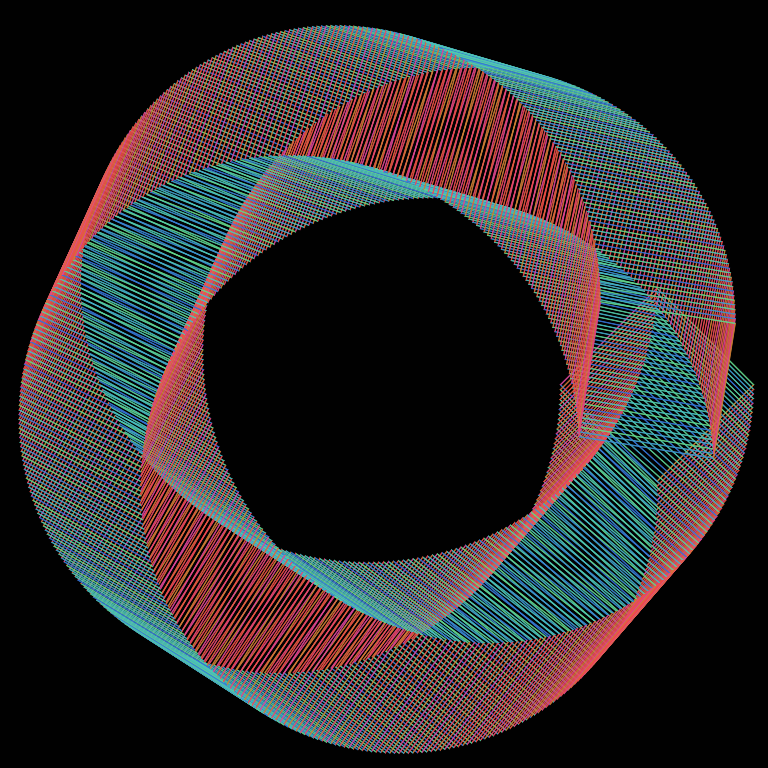
Write a WebGL 1 fragment shader that draws this background.

```glsl
precision highp float;

uniform vec2 u_resolution;

const int STEPS = 360;
const float STEP_ANGLE = 0.01745329;
const float SPIN_RATIO = 0.1;
const float ORBIT_RADIUS = 0.3555;
const float HALF_SIDE = 0.0889;
const float LINE_HALF_WIDTH = 0.00095;

const vec3 BACKDROP = vec3(0.004);
const vec3 MAGENTA = vec3(0.86, 0.27, 0.60);
const vec3 RED = vec3(0.94, 0.29, 0.28);
const vec3 ORANGE = vec3(0.80, 0.50, 0.20);
const vec3 BLUE = vec3(0.20, 0.45, 0.84);
const vec3 CYAN = vec3(0.28, 0.76, 0.76);
const vec3 GREEN = vec3(0.38, 0.84, 0.54);

mat2 rotation(float angle) {
  float c = cos(angle);
  float s = sin(angle);
  return mat2(c, s, -s, c);
}

vec3 threeStops(vec3 low, vec3 middle, vec3 high, float t) {
  return mix(mix(low, middle, clamp(2.0 * t, 0.0, 1.0)),
             high, clamp(2.0 * t - 1.0, 0.0, 1.0));
}

// Layered sines vary the hue from one line to the next
float lineTint(float index, float side) {
  float wave = sin(index * 2.4 + side) + 0.6 * sin(index * 5.13 + side * 2.0);
  return clamp(0.5 + 0.4 * wave, 0.0, 1.0);
}

// Opposite sides share a warm or a cool palette
vec3 edgeColor(vec2 local, float index) {
  bool warm = abs(local.x) > abs(local.y);
  float side = sign(warm ? local.x : local.y);
  float tint = lineTint(index, side);
  return warm ? threeStops(MAGENTA, RED, ORANGE, tint)
              : threeStops(BLUE, CYAN, GREEN, tint);
}

float squareOutline(vec2 local, float halfSide) {
  return abs(max(abs(local.x), abs(local.y)) - halfSide);
}

float strokeCoverage(float distance, float halfWidth, float pixel) {
  return 1.0 - smoothstep(halfWidth - 0.5 * pixel,
                          halfWidth + 0.5 * pixel, distance);
}

// Squares orbit clockwise while turning slowly the other way
vec3 orbitingSquares(vec2 p, float pixel) {
  vec3 color = BACKDROP;
  mat2 orbitStep = rotation(-STEP_ANGLE);
  mat2 spinStep = rotation(STEP_ANGLE * SPIN_RATIO);
  vec2 center = vec2(ORBIT_RADIUS, 0.0);
  vec2 axis = vec2(0.7071068, -0.7071068);

  for (int i = 0; i < STEPS; i++) {
    vec2 offset = p - center;
    vec2 local = vec2(dot(offset, axis), dot(offset, vec2(-axis.y, axis.x)));
    float d = squareOutline(local, HALF_SIDE);
    if (d < LINE_HALF_WIDTH + pixel) {
      float coverage = strokeCoverage(d, LINE_HALF_WIDTH, pixel);
      color = mix(color, edgeColor(local, float(i)), 0.9 * coverage);
    }
    center = orbitStep * center;
    axis = spinStep * axis;
  }
  return color;
}

void main() {
  float extent = min(u_resolution.x, u_resolution.y);
  vec2 p = (gl_FragCoord.xy - 0.5 * u_resolution) / extent;
  p.y += 0.001;
  float pixel = 1.0 / extent;

  // Only the ring swept by the squares needs the loop
  float reach = HALF_SIDE * 1.4143 + 2.0 * pixel;
  vec3 color = BACKDROP;
  if (abs(length(p) - ORBIT_RADIUS) < reach) {
    color = orbitingSquares(p, pixel);
  }
  gl_FragColor = vec4(color, 1.0);
}
```
